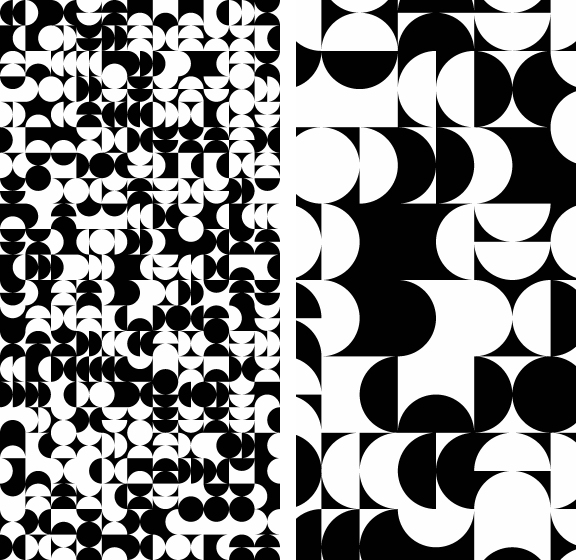
Left, the full canvas; right, a detail of the centre.
Write a Shadertoy shader that draws this pattern.

```glsl
// Black and white mosaic of 11 by 22 square tiles built from half discs.
// Each tile hashes its layout (one, two in a row, or two facing), its quarter
// turn and its polarity; a grid of subsamples smooths arcs and tile borders.

// Three random values in 0..1 per tile, without sine
vec3 tileHash(vec2 id) {
    vec3 h = fract((id.xyx + 7.0) * vec3(0.1031, 0.1030, 0.0973));
    h += dot(h, h.yxz + 33.33);
    return fract((h.xxy + h.yzz) * h.zyx);
}

// Hard-edged pattern: 1 for white, 0 for black; p is in tiles
float halfDiscTile(vec2 p) {
    vec3 rnd = tileHash(floor(p));
    vec2 q = fract(p) - 0.5;

    // Quarter turn: swap the axes, then mirror
    float turn = floor(rnd.y * 4.0);
    if (mod(turn, 2.0) > 0.5) q = q.yx;
    if (turn > 1.5) q.x = -q.x;

    // Distance from the flat side of the nearest half disc
    float flatDist = q.x + 0.5;                            // one on an edge
    if (rnd.x > 0.67) flatDist = 0.5 - abs(q.x);           // two facing
    else if (rnd.x > 0.34) flatDist = mod(flatDist, 0.5);  // two in a row

    float disc = step(length(vec2(flatDist, q.y)), 0.5);
    return rnd.z < 0.5 ? disc : 1.0 - disc;
}

void mainImage(out vec4 fragColor, in vec2 fragCoord) {
    const int SAMPLES = 5;
    float coverage = 0.0;

    // Average subsamples spread evenly over one pixel
    for (int j = 0; j < SAMPLES; j++) {
        for (int i = 0; i < SAMPLES; i++) {
            vec2 offset = (vec2(i, j) + 0.5) / float(SAMPLES) - 0.5;
            coverage += halfDiscTile((fragCoord + offset) / iResolution.x * 11.0);
        }
    }
    coverage /= float(SAMPLES * SAMPLES);

    fragColor = vec4(vec3(mix(0.005, 0.995, coverage)), 1.0);
}
```
